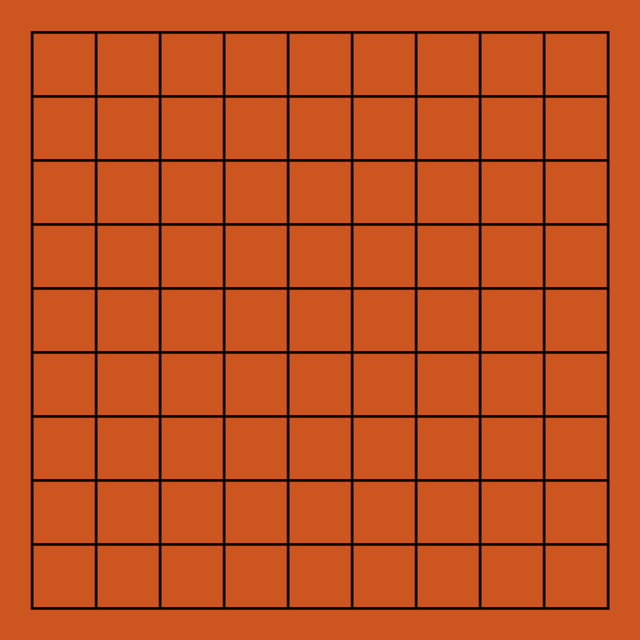
A Shadertoy shader for this pattern:

```glsl
// Plain board: a 9 by 9 grid of thin black lines on burnt orange with an even margin.
#define CELLS 9.0
#define CELL_SIZE 0.1
#define LINE_WIDTH 0.0042
#define GRID_CENTER vec2(0.5002, 0.4994)
#define BOARD_COLOR vec3(0.804, 0.333, 0.127)
#define LINE_COLOR vec3(0.010, 0.004, 0.000)

// Signed distance to the ruled lines, clipped to the outer frame.
float gridDistance(vec2 p) {
    float halfWidth = 0.5 * LINE_WIDTH;
    float halfGrid = 0.5 * CELLS * CELL_SIZE;

    // Nearest vertical and horizontal line
    vec2 cell = (p + halfGrid) / CELL_SIZE;
    vec2 toLine = abs(cell - clamp(round(cell), 0.0, CELLS)) * CELL_SIZE;
    float lines = min(toLine.x, toLine.y) - halfWidth;

    // Square outer boundary
    vec2 extent = abs(p) - halfGrid - halfWidth;
    float frame = max(extent.x, extent.y);

    return max(lines, frame);
}

void mainImage(out vec4 fragColor, in vec2 fragCoord) {
    // Centred square canvas, one unit across
    float canvasSize = min(iResolution.x, iResolution.y);
    vec2 uv = (fragCoord - 0.5 * iResolution.xy) / canvasSize + 0.5;

    // Edge coverage over one pixel
    float ink = clamp(0.5 - gridDistance(uv - GRID_CENTER) * canvasSize, 0.0, 1.0);

    fragColor = vec4(mix(BOARD_COLOR, LINE_COLOR, ink), 1.0);
}
```
